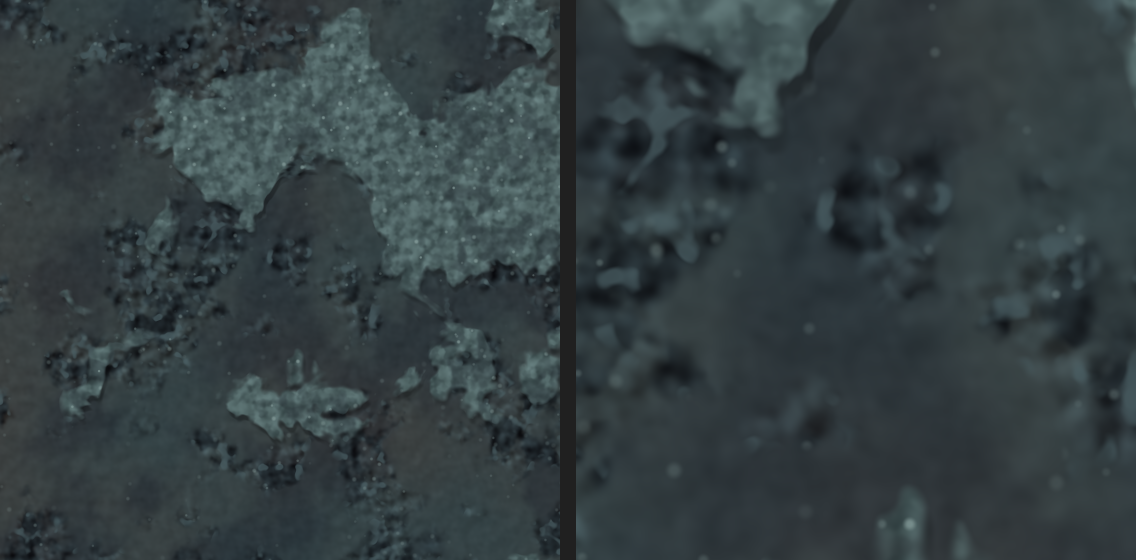
Left, the full canvas; right, a detail of the centre.
Reproduce this texture procedurally as a WebGL 2 fragment shader.

```glsl
#version 300 es
precision highp float;

uniform vec2 u_resolution;
out vec4 fragColor;

float hash(vec2 cell) {
    vec3 q = fract(cell.xyx * vec3(0.1031, 0.1030, 0.0973));
    q += dot(q, q.yzx + 33.33);
    return fract((q.x + q.y) * q.z);
}

float valueNoise(vec2 p) {
    vec2 cell = floor(p);
    vec2 f = fract(p);
    f = f * f * (3.0 - 2.0 * f);
    float low = mix(hash(cell), hash(cell + vec2(1.0, 0.0)), f.x);
    float high = mix(hash(cell + vec2(0.0, 1.0)), hash(cell + 1.0), f.x);
    return mix(low, high, f.y);
}

// Octaves are rotated against each other to hide the lattice
float fbm(vec2 p, int octaves) {
    const mat2 turn = mat2(1.6, 1.2, -1.2, 1.6);
    float sum = 0.0, weight = 0.5, total = 0.0;
    for (int i = 0; i < octaves; i++) {
        sum += weight * valueNoise(p);
        total += weight;
        weight *= 0.5;
        p = turn * p + 17.3;
    }
    return sum / total;
}

float lobe(vec2 p, vec2 center, vec2 radii) {
    vec2 d = (p - center) / radii;
    return exp(-dot(d, d));
}

// Ragged cover of pale crust: one broad sheet, an arm, and stray scraps
float crustCover(vec2 p) {
    vec2 warp = vec2(valueNoise(p * 14.0 + 3.1), valueNoise(p * 14.0 + 41.7)) - 0.5;
    float field = fbm(p * 6.5 + warp * 0.5 + 8.0, 5);
    field += 0.38 * lobe(p, vec2(0.87, 0.66), vec2(0.23, 0.16));
    field += 0.25 * lobe(p, vec2(0.50, 0.78), vec2(0.17, 0.07));
    field += 0.05 * (p.x - 0.5);
    field += 0.09 * (valueNoise(p * 62.0) - 0.5);
    return smoothstep(0.65, 0.72, field);
}

// Slope of a fine height field, lit from the upper left
float relief(vec2 p, float scale) {
    vec2 q = p * scale;
    return fbm(q + vec2(0.3, -0.3), 2) - fbm(q - vec2(0.3, -0.3), 2);
}

// Sparse soft round grains, at most one per cell
float specks(vec2 p, float scale, float density) {
    vec2 q = p * scale;
    vec2 home = floor(q);
    float light = 0.0;
    for (int y = -1; y <= 1; y++) {
        for (int x = -1; x <= 1; x++) {
            vec2 cell = home + vec2(x, y);
            vec2 center = cell + vec2(hash(cell + 5.2), hash(cell + 71.9));
            float radius = mix(0.14, 0.30, hash(cell + 23.4));
            float present = step(hash(cell + 137.0), density);
            float dotShape = 1.0 - smoothstep(0.2 * radius, radius, length(q - center));
            light = max(light, present * dotShape * mix(0.3, 1.0, hash(cell + 211.0)));
        }
    }
    return light;
}

void main() {
    vec2 p = gl_FragCoord.xy / u_resolution.y;

    // Smooth slate ground with faint warm and cool drifts
    vec3 color = mix(vec3(0.178, 0.208, 0.225), vec3(0.218, 0.256, 0.262),
                     smoothstep(0.34, 0.58, fbm(p * 8.0 + 31.0, 4)));
    float drift = fbm(p * 4.0 + 55.0, 3) - 0.5;
    color += vec3(0.05, -0.01, -0.03) * drift;
    color += 0.035 * (fbm(p * 75.0, 2) - 0.5);

    // Crumbled zones: dark pits and bluish flecks
    vec2 slanted = vec2(p.x + 0.4 * p.y, p.y - 0.5 * p.x);
    float crumble = smoothstep(0.50, 0.66, fbm(slanted * 11.0 + 90.0, 4));
    float pits = crumble * smoothstep(0.38, 0.64, fbm(p * 38.0 + 12.0, 3));
    color = mix(color, vec3(0.105, 0.135, 0.155), 0.8 * pits);
    float slope = relief(p, 64.0);
    color += vec3(0.17, 0.22, 0.23) * slope * (0.12 + 0.75 * crumble);
    float flecks = crumble * smoothstep(0.60, 0.80, fbm(p * 60.0 + 77.0, 2));
    color = mix(color, vec3(0.29, 0.37, 0.39), 0.7 * flecks);

    // Pale crust with a thin shadow under its edge
    float crust = crustCover(p);
    float shadow = clamp(crustCover(p + vec2(-0.004, 0.010)) - crust, 0.0, 1.0);
    color *= 1.0 - 0.28 * shadow;
    float grain = smoothstep(0.25, 0.75, fbm(p * 85.0 + 19.0, 2));
    vec3 crustColor = mix(vec3(0.262, 0.335, 0.340), vec3(0.350, 0.440, 0.440), grain);
    crustColor += vec3(0.13, 0.15, 0.15) * slope;
    crustColor = mix(crustColor, vec3(0.18, 0.22, 0.24), 0.45 * pits);
    color = mix(color, crustColor, 0.93 * crust);

    // Bright mineral grains, denser on rough places
    float roughness = max(crust, 0.6 * crumble);
    float glints = specks(p, 44.0, 0.06) * 0.35 + specks(p + 0.37, 48.0, 0.24) * roughness;
    color = mix(color, vec3(0.56, 0.65, 0.64), 0.65 * min(glints, 1.0));

    fragColor = vec4(clamp(color, 0.0, 1.0), 1.0);
}
```
